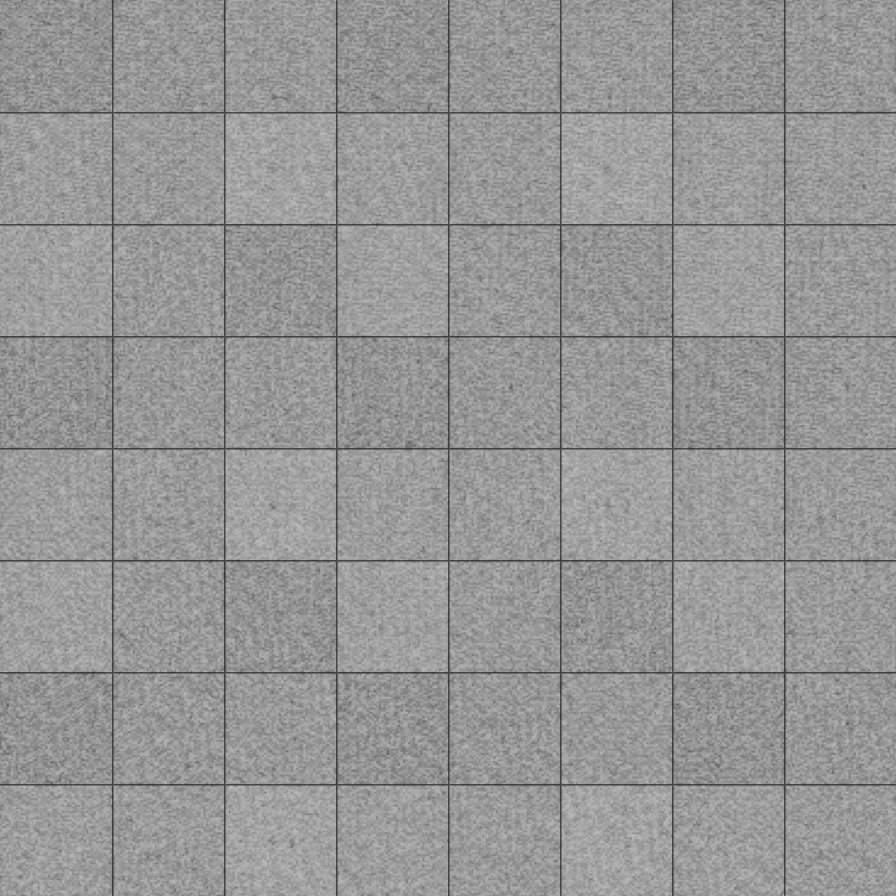
Give the GLSL for this texture, as a Shadertoy shader.

```glsl
// Grey stone paving: an 8 by 8 grid of square slabs with thin dark joints.
// Nine slab variants repeat every three columns and rows, each with its own
// tone, streaks and stains; layered value noise gives the fine grain.

float hash(vec2 p) {
    return fract(sin(dot(p, vec2(127.1, 311.7))) * 43758.5453);
}

float noise(vec2 p) {
    vec2 i = floor(p), f = fract(p);
    f = f * f * (3.0 - 2.0 * f);
    return mix(mix(hash(i), hash(i + vec2(1, 0)), f.x),
               mix(hash(i + vec2(0, 1)), hash(i + vec2(1, 1)), f.x), f.y);
}

// Base grey of each variant, counted from the top left slab
float slabTone(vec2 variant) {
    vec3 row = variant.y < 0.5 ? vec3(0.572, 0.588, 0.595)
             : variant.y < 1.5 ? vec3(0.608, 0.600, 0.632)
                               : vec3(0.622, 0.594, 0.578);
    return variant.x < 0.5 ? row.x : variant.x < 1.5 ? row.y : row.z;
}

// Rough surface: fine grit, faint slanted clumps and scattered dark pits
float grain(vec2 p) {
    float grit = noise(p * vec2(46.0, 52.0)) - 0.5;
    float clumps = noise(vec2(p.x + 0.4 * p.y, p.y - 0.3 * p.x) * vec2(24.0, 34.0) + 31.0) - 0.5;
    float pits = smoothstep(0.74, 0.96, noise(p * 41.0 + 77.0));
    return 0.16 * grit + 0.06 * clumps - 0.09 * pits + 0.008;
}

// Small ragged stains, placed by the variant's hash
float stains(vec2 local, vec2 variant) {
    float sum = 0.0;
    for (int i = 0; i < 3; i++) {
        vec2 seed = variant * 7.3 + float(i) * 3.7;
        vec2 center = vec2(hash(seed), hash(seed + 19.1)) * 0.9 + 0.05;
        vec2 size = mix(vec2(0.015), vec2(0.035, 0.05), hash(seed + 5.3));
        float d = length((local - center) / size) + 1.2 * (noise(local * 40.0 + seed) - 0.5);
        sum += (1.0 - smoothstep(0.3, 1.3, d)) * hash(seed + 2.9);
    }
    return sum;
}

void mainImage(out vec4 fragColor, in vec2 fragCoord) {
    vec2 p = 8.0 * fragCoord / iResolution.xy;
    vec2 pixel = 8.0 / iResolution.xy;
    vec2 cell = floor(p), local = fract(p);
    vec2 variant = mod(vec2(cell.x, 7.0 - cell.y), 3.0);

    // Slab tone, soft vertical streaks and faint horizontal courses
    float grey = slabTone(variant);
    grey += 0.020 * (noise(local * vec2(9.0, 2.0) + variant * 13.0) - 0.5);
    grey += 0.012 * (noise(local * vec2(2.0, 16.0) + variant * 23.0) - 0.5);

    // Grain is stronger on the darker slabs
    grey += grain(p) * mix(1.12, 0.88, smoothstep(0.57, 0.63, slabTone(variant)));
    grey -= 0.10 * stains(local, variant);

    // Slight ragged soiling beside the joints
    vec2 border = min(local, 1.0 - local);
    float edge = 1.0 - smoothstep(0.0, 0.04, min(border.x, border.y));
    grey -= 0.06 * edge * smoothstep(0.5, 0.9, noise(p * 24.0 + 51.0));

    // Joints between slabs only, none on the outer border
    vec2 q = p - vec2(0.0078, -0.0078);
    vec2 d = abs(q - clamp(round(q), 1.0, 7.0));
    vec2 joint = clamp((0.0048 - d) / pixel + 0.5, 0.0, 1.0)
               - clamp((-0.0048 - d) / pixel + 0.5, 0.0, 1.0);
    grey = mix(grey, 0.10, max(joint.x, joint.y));

    fragColor = vec4(vec3(clamp(grey, 0.0, 1.0)), 1.0);
}
```
